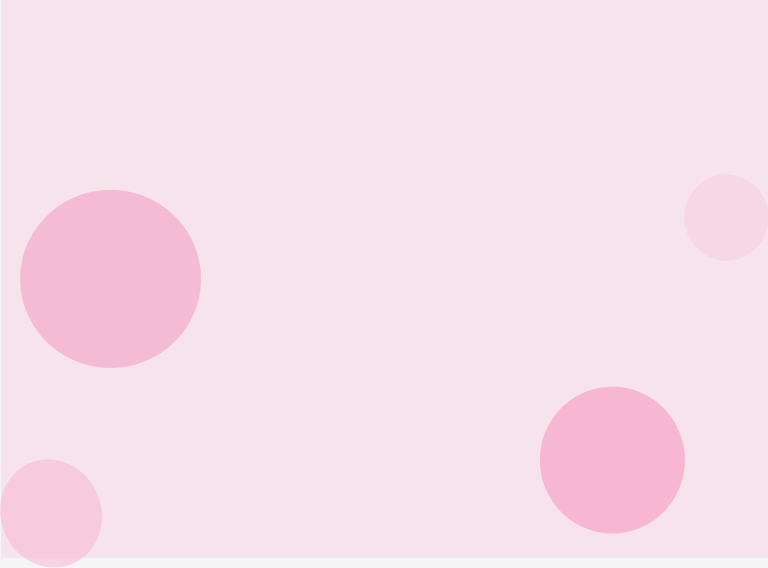
This background is drawn by a WebGL 1 fragment shader. Its source:

```glsl
precision highp float;
// A pale pink panel on a light grey backing, with four soft pink discs.
// Each disc is a slightly stretched ellipse, blended over the panel with its
// own opacity; one overlaps the grey strip left uncovered at the bottom.

uniform vec2 u_resolution;

const float ASPECT = 1.3545;   // canvas width in units of its height

const vec3 BACKING_GREY = vec3(0.961, 0.961, 0.961);
const vec3 PANEL_PINK   = vec3(0.966, 0.889, 0.924);
const vec3 DUSTY_PINK   = vec3(0.961, 0.729, 0.831);
const vec3 BRIGHT_PINK  = vec3(0.969, 0.712, 0.820);
const vec3 VEIL_PINK    = vec3(0.970, 0.695, 0.810);

// Coverage of a shape from its signed distance, softened over one pixel.
float coverage(float dist, float pixel) {
  return clamp(0.5 - dist / pixel, 0.0, 1.0);
}

// Approximate signed distance to a nearly round ellipse tilted by an angle.
float ellipseDistance(vec2 p, vec2 center, vec2 radii, float tilt) {
  float c = cos(tilt);
  float s = sin(tilt);
  vec2 d = p - center;
  vec2 q = vec2(c * d.x + s * d.y, c * d.y - s * d.x);
  return (length(q / radii) - 1.0) * min(radii.x, radii.y);
}

// Blend one disc over the colour below it.
vec3 addDisc(vec3 below, vec2 p, float pixel, vec2 center, vec2 radii,
             float tilt, vec3 tint, float opacity) {
  float dist = ellipseDistance(p, center, radii, tilt);
  return mix(below, tint, opacity * coverage(dist, pixel));
}

void main() {
  vec2 p = gl_FragCoord.xy / u_resolution * vec2(ASPECT, 1.0);
  float pixel = 1.0 / u_resolution.y;

  // Panel, leaving a hairline at the left and a strip at the bottom
  vec2 panelCorner = vec2(0.0018, 0.0175);
  float panel = coverage(panelCorner.x - p.x, pixel)
              * coverage(panelCorner.y - p.y, pixel);
  vec3 color = mix(BACKING_GREY, PANEL_PINK, panel);

  // Discs: large left, lower right, faint right edge, lower left corner
  color = addDisc(color, p, pixel, vec2(0.195, 0.509), vec2(0.1594, 0.1567),
                  0.0, DUSTY_PINK, 1.0);
  color = addDisc(color, p, pixel, vec2(1.080, 0.190), vec2(0.1278, 0.1292),
                  0.0, BRIGHT_PINK, 1.0);
  color = addDisc(color, p, pixel, vec2(1.281, 0.617), vec2(0.0740, 0.0759),
                  0.0, VEIL_PINK, 0.23);
  color = addDisc(color, p, pixel, vec2(0.090, 0.096), vec2(0.0962, 0.0886),
                  -1.17, VEIL_PINK, 0.5);

  gl_FragColor = vec4(color, 1.0);
}
```
